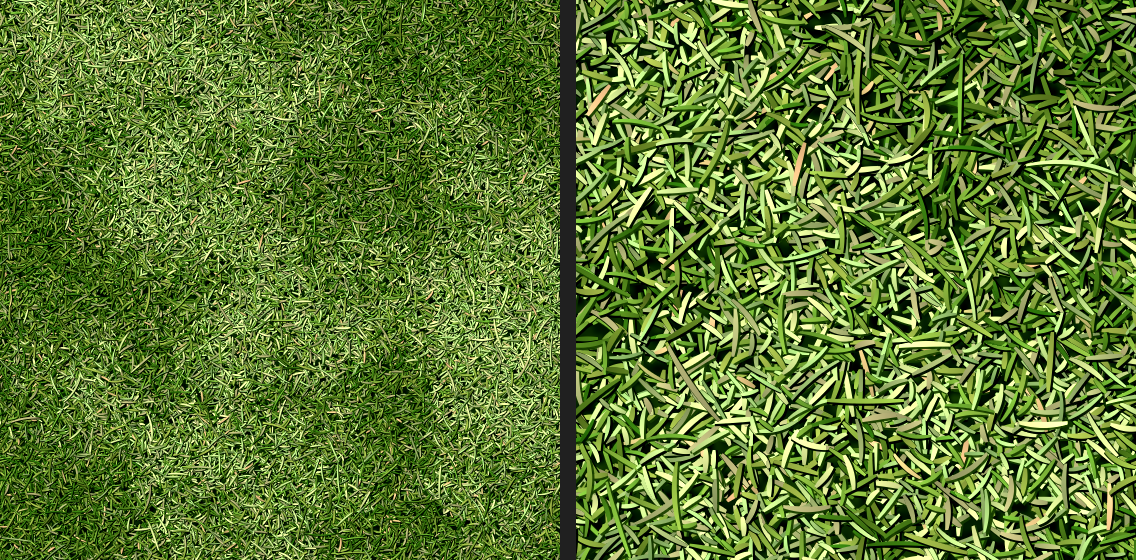
Left, the full canvas; right, a detail of the centre.
A Shadertoy shader for this texture:

```glsl
const int SHORT_LAYERS = 10;
const int LONG_LAYERS = 2;
const float SHORT_CELL = 0.0175;
const float LONG_CELL = 0.034;
const float LONG_DENSITY = 0.32;
const float BLADE_HALF_WIDTH = 0.0015;
const float SHADOW_SPREAD = 0.0004;
const vec2 SHADOW_OFFSET = vec2(0.0009, -0.0009);
const float SHADOW_OPACITY = 0.92;
const float PATCH_SCALE = 4.5;
const float PATCH_STRENGTH = 0.75;
const float CONTRAST = 0.22;
const float MID_LUMA = 0.44;

const vec3 SOIL = vec3(0.01, 0.06, 0.00);
const vec3 DEEP_GREEN = vec3(0.13, 0.28, 0.02);
const vec3 LEAF_GREEN = vec3(0.30, 0.50, 0.10);
const vec3 FRESH_GREEN = vec3(0.51, 0.68, 0.21);
const vec3 DRY_GREEN = vec3(0.60, 0.67, 0.40);
const vec3 PALE_TIP = vec3(0.78, 0.91, 0.52);
const vec3 STRAW = vec3(0.86, 0.74, 0.46);

float hash(vec2 p) {
    return fract(sin(dot(p, vec2(127.1, 311.7))) * 43758.5453);
}

vec3 hash3(vec2 p) {
    vec3 k = vec3(dot(p, vec2(127.1, 311.7)),
                  dot(p, vec2(269.5, 183.3)),
                  dot(p, vec2(419.2, 371.9)));
    return fract(sin(k) * 43758.5453);
}

float noise(vec2 p) {
    vec2 i = floor(p);
    vec2 f = fract(p);
    f = f * f * (3.0 - 2.0 * f);
    return mix(mix(hash(i), hash(i + vec2(1, 0)), f.x),
               mix(hash(i + vec2(0, 1)), hash(i + vec2(1, 1)), f.x), f.y);
}

// Broad patches of lush and dry turf
float turfPatch(vec2 p) {
    p *= PATCH_SCALE;
    return 0.5 * noise(p) + 0.3 * noise(p * 2.1 + 7.3) + 0.2 * noise(p * 4.7 + 19.1);
}

// Pick a blade colour from the palette
vec3 bladeColor(float pick, float dryness, vec3 rnd) {
    float tone = pick + (dryness - 0.5) * PATCH_STRENGTH;
    vec3 c = LEAF_GREEN;
    c = mix(c, FRESH_GREEN, step(0.24, tone));
    c = mix(c, DRY_GREEN, step(0.58, tone));
    c = mix(c, PALE_TIP, step(0.81, tone));
    c = mix(c, STRAW, step(0.97, rnd.z));
    c.r += (rnd.x - 0.5) * 0.20;
    c.b += (rnd.x - 0.5) * 0.08;
    return c * mix(0.9, 1.1, rnd.y);
}

float coverage(float inside, float pixel) {
    return clamp(inside / pixel + 0.5, 0.0, 1.0);
}

// Paint one layer of scattered blades, each with its own shadow
vec3 paintLayer(vec3 col, vec2 p, float cell, float density, float seed,
                float dryness, float pixel) {
    vec2 home = floor(p / cell);
    for (int y = -1; y <= 1; y++) {
        for (int x = -1; x <= 1; x++) {
            vec2 id = home + vec2(x, y);
            vec3 place = hash3(id + seed * 17.3);
            vec3 form = hash3(id + seed * 17.3 + 91.7);
            vec3 tint = hash3(id + seed * 17.3 + 203.1);
            if (tint.y > density) continue;

            float angle = place.z * 6.2832;
            vec2 dir = vec2(cos(angle), sin(angle));
            vec2 side = vec2(-dir.y, dir.x);
            float halfLength = cell * mix(0.3, 0.9, form.x * form.x);
            vec2 q = p - (id + place.xy) * cell;
            float along = dot(q, dir);
            float t = along / halfLength;
            float across = dot(q, side) - (form.y - 0.5) * 0.35 * halfLength * t * t;
            float width = BLADE_HALF_WIDTH * mix(0.75, 1.2, form.z) * (1.0 - 0.45 * t * t);

            float ends = coverage(halfLength - abs(along), pixel);
            float blade = ends * coverage(width - abs(across), pixel);
            float shade = ends * coverage(width + SHADOW_SPREAD
                        - abs(across - dot(SHADOW_OFFSET, side)), pixel);

            vec3 dark = mix(SOIL, DEEP_GREEN, smoothstep(0.45, 0.75, tint.x + (dryness - 0.5) * 0.4));
            col = mix(col, dark, shade * SHADOW_OPACITY);
            vec3 green = bladeColor(tint.z, dryness, vec3(form.z, place.x, fract(form.y * 13.7)));
            col = mix(col, green * (1.0 + 0.1 * t), blade);
        }
    }
    return col;
}

void mainImage(out vec4 fragColor, in vec2 fragCoord) {
    vec2 p = fragCoord / iResolution.y;
    float pixel = 1.0 / iResolution.y;
    float dryness = smoothstep(0.15, 0.85, turfPatch(p));

    // Ground, short turf, then a few long blades
    vec3 col = mix(SOIL, DEEP_GREEN, noise(p * 170.0));
    for (int i = 0; i < SHORT_LAYERS; i++) {
        col = paintLayer(col, p + 0.0071 * float(i), SHORT_CELL, 1.0, float(i) + 1.0, dryness, pixel);
    }
    for (int i = 0; i < LONG_LAYERS; i++) {
        col = paintLayer(col, p + 0.013 * float(i), LONG_CELL, LONG_DENSITY, float(i) + 31.0,
                         dryness + 0.15, pixel);
    }

    // Crisp contrast
    float luma = dot(col, vec3(0.3, 0.59, 0.11));
    col += (luma - MID_LUMA) * CONTRAST;
    fragColor = vec4(clamp(col, 0.0, 1.0), 1.0);
}
```
